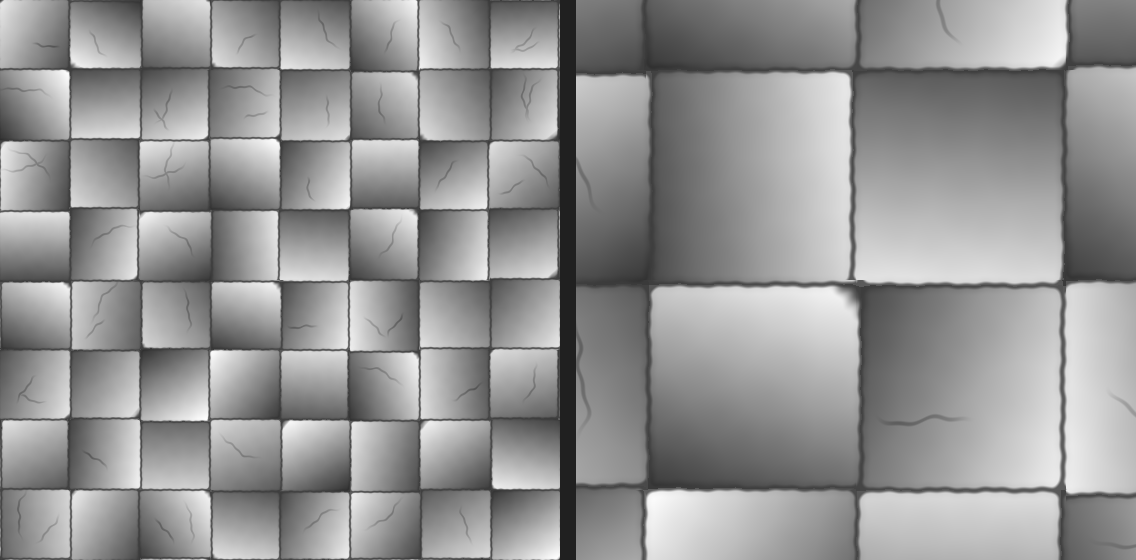
Left, the full canvas; right, a detail of the centre.
Give the GLSL for this texture map, as a Shadertoy shader.

```glsl
vec4 hash4(vec2 cell) {
    vec4 h = fract(mod(cell, 8.0).xyxy * vec4(0.1031, 0.1130, 0.0973, 0.1099) + 0.137);
    h += dot(h, h.wzxy + 33.33);
    return fract((h.xxyz + h.yzzw) * h.zywx);
}

// Distance to the nearest scattered point; scale is in points per tile.
float cellular(vec2 p, float scale) {
    p *= scale;
    float nearest = 1.0;
    for (int y = -1; y <= 1; y++)
    for (int x = -1; x <= 1; x++) {
        vec2 cell = floor(p) + vec2(x, y);
        vec2 seed = hash4(mod(cell, 8.0 * scale) * 0.731 + 2.0).xy;
        nearest = min(nearest, length(cell + seed - p));
    }
    return nearest;
}

// Coverage of a few faint meandering cracks within one tile.
float cracks(vec2 local, vec2 id, float px) {
    float cover = 0.0;
    for (int i = 0; i < 2; i++) {
        vec4 h = hash4(id + vec2(3.3, 5.7) * float(i + 1));
        float a = 6.2832 * h.x;
        vec2 q = mat2(cos(a), -sin(a), sin(a), cos(a)) * (local - 0.4 * (h.yz - 0.5));
        float bend = 0.07 * sin(5.0 * q.x + 6.0 * h.w) + 0.018 * sin(17.0 * q.x + 9.0 * h.y)
                   + 0.007 * sin(41.0 * q.x);
        float line = 1.0 - smoothstep(0.003, 0.011 + px, abs(q.y - bend));
        float reach = 1.0 - smoothstep(0.1, 0.2 + 0.25 * h.z, abs(q.x));
        cover = max(cover, line * reach * step(0.66, h.w));
    }
    return cover;
}

void mainImage(out vec4 fragColor, in vec2 fragCoord) {
    vec2 p = 8.0 * fragCoord / iResolution.y;
    float px = 8.0 / iResolution.y;

    // Uneven seams: each side is shifted and slightly ragged
    vec2 ragged = 0.003 * sin(p.yx * 25.1327 + 1.0) + 0.002 * sin(p.yx * 69.115 + p * 6.2832);
    vec2 seam = floor(p + 0.5);
    vec2 cell = floor(p);
    vec2 shift = vec2(hash4(vec2(seam.x, cell.y)).x, hash4(vec2(cell.x, seam.y)).y) - 0.5;
    vec2 placed = p + ragged - 0.055 * shift;
    vec2 id = floor(placed);
    vec2 inside = placed - id;
    vec2 edge = min(inside, 1.0 - inside);
    vec2 local = p - id - 0.5;

    // Each tile is a plane tilted in its own direction
    vec4 h = hash4(id + 0.5);
    float angle = 6.2832 * h.x;
    vec2 tilt = vec2(cos(angle), sin(angle));
    float shade = 0.61 + dot(local, tilt) * mix(0.36, 0.62, h.y);

    // Soft mottling and cracks
    float mottle = cellular(p, 5.0);
    shade += 0.018 * (mottle - 0.45);
    shade -= 0.13 * cracks(local, id, px);

    // Chips broken from the highest corners
    float raised = dot(tilt, sign(inside - 0.5));
    float chipSize = mix(0.10, 0.20, h.z);
    float chipDistance = edge.x + edge.y + 0.04 * (mottle - 0.45) + 0.008 * sin(60.0 * (local.x - local.y));
    float chip = 1.0 - smoothstep(0.3 * chipSize, chipSize, chipDistance);
    chip *= step(1.18, raised) * step(0.33, h.w);
    shade = mix(shade, 0.27, 0.9 * chip);

    // Thin dark seams with rounded corners and grime
    float rim = 0.05 - length(max(0.05 - edge, 0.0));
    shade -= 0.05 * (1.0 - smoothstep(0.0, 0.05, rim)) * (0.4 + mottle);
    float gap = 1.0 - smoothstep(0.002, 0.018 + 0.5 * px, rim);
    shade = mix(shade, 0.24, 0.82 * gap);

    fragColor = vec4(vec3(clamp(shade, 0.0, 1.0)), 1.0);
}
```
